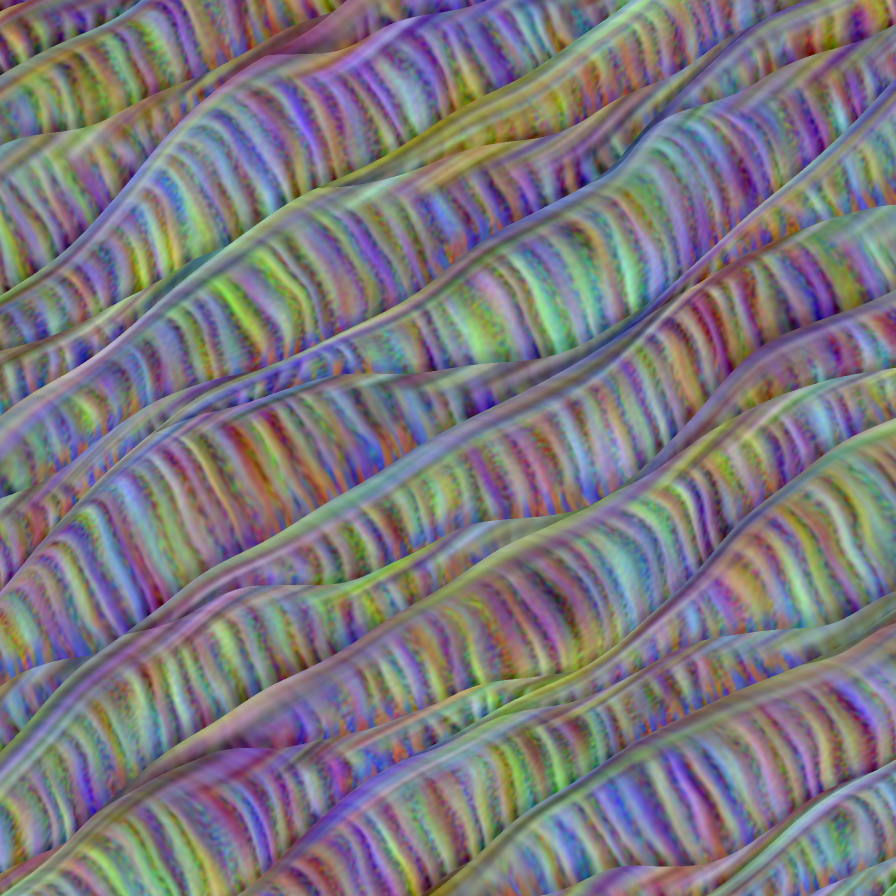
This pattern is drawn by a Shadertoy shader. Its source:

```glsl
// Feathered diagonal bands: tapering leaves filled with steep, many-coloured ribs.
// Warped, sheared rows are split by slanted veins; a logarithmic streamline
// coordinate bends each rib into its vein, and gradient noise tints the ribs.

const float TILT = 0.61;          // direction of the veins, radians
const float ROW_HEIGHT = 0.146;   // distance between main veins
const float LEAF_LENGTH = 0.66;   // spacing of the slanted side veins
const float RIB_WIDTH = 0.025;    // spacing of the ribs
const float RIB_BEND = 0.24;      // how strongly ribs sweep into the vein
const float RIB_LEAN = 0.56;      // how far ribs lean back below the bend
const float VEIN_SOFTNESS = 0.08; // limits rib crowding at the vein
const float VEIN_WIDTH = 0.040;
const float SHADE_DEPTH = 0.25;   // light and dark relief of the ribs
const float STREAK_DEPTH = 1.25;  // relief of the streaks in the veins
const float FRINGE_DEPTH = 0.62;  // strength of the vivid hairs
const float GRAIN_DEPTH = 0.25;   // strength of the scattered specks
const vec3 BASE = vec3(0.492, 0.482, 0.502);
const vec3 ORANGE = vec3(0.70, 0.38, 0.25);
const vec3 BLUE = vec3(0.28, 0.30, 0.78);

float hash(vec2 cell) {
    uvec2 q = uvec2(ivec2(cell)) * uvec2(1597334673u, 3812015801u);
    uint h = (q.x ^ q.y) * 1597334673u;
    h = (h ^ (h >> 15)) * 2246822519u;
    h ^= h >> 13;
    return float(h >> 8) / 16777216.0;
}

float cornerSlope(vec2 cell, vec2 offset) {
    float angle = 6.2832 * hash(cell);
    return dot(vec2(cos(angle), sin(angle)), offset);
}

// Gradient noise, roughly -0.7 to 0.7
float noise(vec2 p) {
    vec2 i = floor(p), f = p - i;
    vec2 w = f * f * f * (f * (f * 6.0 - 15.0) + 10.0);
    vec2 e = vec2(1.0, 0.0);
    return mix(
        mix(cornerSlope(i, f), cornerSlope(i + e.xy, f - e.xy), w.x),
        mix(cornerSlope(i + e.yx, f - e.yx), cornerSlope(i + e.xx, f - e.xx), w.x),
        w.y);
}

// Three independent noises: warmth, green and blue
vec3 noise3(vec2 p) {
    return vec3(noise(p), noise(p + vec2(37.3, 91.7)), noise(p + vec2(83.1, 29.9)));
}

// Green and blue vary most; red follows green and opposes blue
vec3 tintColour(vec3 n) {
    return vec3(0.17 * n.x + 0.07 * n.y - 0.10 * n.z, 0.37 * n.y, 0.43 * n.z);
}

vec3 feathers(vec2 p) {
    // Axes along and across the veins, gently warped
    float c = cos(TILT), s = sin(TILT);
    float along = c * p.x + s * p.y;
    float across = c * p.y - s * p.x;
    across += 0.065 * noise(p * 2.3 + 4.0) + 0.016 * noise(p * 6.5 + 9.0);
    across += 0.060 * noise(vec2(along * 2.6, across * 6.0) + 30.0);

    // Main rows, each cut by side veins that fall from top to bottom
    float row = floor(across / ROW_HEIGHT);
    float height = across / ROW_HEIGHT - row;
    float run = along / LEAF_LENGTH + hash(vec2(row, 7.0));
    float leaf = floor(run);
    float split = 1.0 - smoothstep(0.0, 1.0, run - leaf);
    split = clamp(split + 0.16 * noise(vec2(run * 5.0, row)), 0.001, 0.999);
    bool above = height > split;
    float size = above ? 1.0 - split : split;
    float v = above ? (height - split) / size : height / size;
    float id = hash(vec2(row, leaf + (above ? 1.0 : 0.0)));
    float width = size * ROW_HEIGHT;

    // Streamline coordinate: constant along a rib
    float bend = RIB_BEND * log(1.0 - v + VEIN_SOFTNESS) + RIB_LEAN * v;
    float u = along - width * bend + 0.008 * noise(p * 17.0) + 3.0 * id;
    float lane = v * 0.9 + 40.0 * id;

    // Rib tints over a broad drift of colour
    vec3 tint = noise3(vec2(u * 1.05 / RIB_WIDTH, lane));
    tint += 0.42 * noise3(vec2(u * 2.6 / RIB_WIDTH, lane * 2.0 + 60.0));
    vec3 drift = 0.75 * noise3(vec2(along * 4.0, across * 9.0) + 20.0);

    // Relief: a dark cut, a bright crest, then a slow fall
    float rib = fract(u / RIB_WIDTH + 0.9 * noise(vec2(u * 20.0, lane)));
    float relief = smoothstep(0.0, 0.34, rib) * (1.0 - smoothstep(0.3, 1.0, rib)) - 0.45;
    relief *= 0.75 + 0.8 * noise(p * 11.0 + 80.0);

    // Long smooth streaks, coarse and fine, inside a vein of uneven width
    float veinWidth = VEIN_WIDTH * (1.0 + 0.9 * noise(vec2(along * 4.0, row + 0.5)));
    float vein = smoothstep(veinWidth, 0.25 * veinWidth, (1.0 - v) * width);
    vec2 streak = vec2(along * 4.0, across * 75.0);
    float groove = noise(streak + 50.0) + 0.5 * noise(streak * 2.0 + 10.0);
    tint = mix(tint, noise3(streak), 0.8 * vein) + drift;
    relief = mix(relief, STREAK_DEPTH * groove + 0.08, 0.85 * vein);
    vec3 colour = BASE + tintColour(tint) + SHADE_DEPTH * relief;

    // Shadow under each leaf
    colour -= 0.15 * smoothstep(0.018, 0.0, v * width);

    // Patches of vivid hairs where ribs meet the vein below
    float patches = smoothstep(-0.10, 0.35, noise(p * 6.0 + 70.0));
    float foot = smoothstep(0.034, 0.008, v * width) * (1.0 - vein);
    float hair = noise(vec2(u * 95.0, across * 28.0));
    vec3 vivid = mix(ORANGE, BLUE, smoothstep(-0.22, 0.16, hair));
    vivid += 0.25 * noise3(vec2(u * 70.0, across * 40.0));
    colour = mix(colour, vivid, FRINGE_DEPTH * foot * patches);

    // Fine specks that gather on the rib edges
    vec3 speck = noise3(vec2(u * 150.0, across * 150.0));
    float edge = 0.3 + 0.7 * smoothstep(0.3, 0.0, min(rib, 1.0 - rib));
    return colour + GRAIN_DEPTH * speck * edge * (1.0 - 0.8 * vein);
}

void mainImage(out vec4 fragColor, in vec2 fragCoord) {
    // Four samples per pixel smooth all edges
    vec3 sum = vec3(0.0);
    for (int i = 0; i < 4; i++) {
        vec2 shift = vec2(float(i & 1), float(i >> 1)) * 0.5 - 0.25;
        sum += feathers((fragCoord + shift) / iResolution.y);
    }
    fragColor = vec4(clamp(sum * 0.25, 0.0, 1.0), 1.0);
}
```
